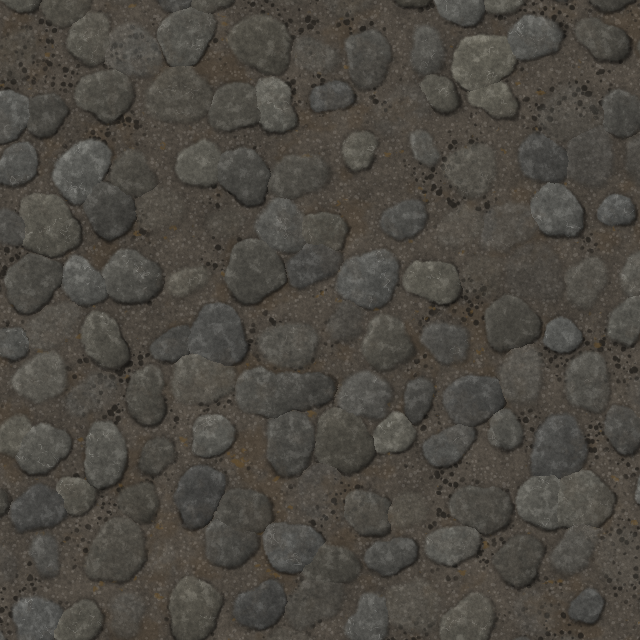
Reproduce this texture procedurally as a WebGL 1 fragment shader.

```glsl
precision highp float;
// Rounded grey cobbles half sunk in dry brown mud, with grit and dark debris.
// Stones are warped ellipses scattered on a staggered grid; layered sines
// give mottling and veins, cellular noise gives the grains.
uniform vec2 u_resolution;

float hash(vec2 p) {
  return fract(sin(dot(p, vec2(127.1, 311.7))) * 43758.5);
}

// Layered, folded sines, roughly -0.7 to 0.7.
float mottle(vec2 p) {
  float sum = 0.0, amp = 0.5;
  for (int i = 0; i < 5; i++) {
    p = mat2(0.8, 0.6, -0.6, 0.8) * p * 1.83 + 1.7;
    sum += amp * sin(p.x + 1.4 * sin(p.y * 0.8)) * sin(p.y + 1.3 * sin(p.x * 0.7));
    amp *= 0.66;
  }
  return sum;
}

// Cellular grains; coverage from 0 to 1 scales their size.
float grains(vec2 p, float coverage) {
  vec2 cell = floor(p);
  float mask = 0.0;
  for (int y = -1; y <= 1; y++) {
    for (int x = -1; x <= 1; x++) {
      vec2 id = cell + vec2(x, y);
      vec2 center = id + vec2(hash(id), hash(id + 7.3));
      float size = 0.55 * coverage * pow(hash(id + 3.9), 2.0);
      float d = length(p - center) - size;
      mask = max(mask, smoothstep(0.15, -0.12, d) * smoothstep(0.02, 0.15, size));
    }
  }
  return mask;
}

// Nearest stone: x = edge distance, y = stone seed, zw = offset from its center.
vec4 nearestStone(vec2 p) {
  vec4 best = vec4(9.0, 0.0, 0.0, 0.0);
  float row = floor(p.y);
  for (int y = -1; y <= 1; y++) {
    float r = row + float(y);
    float shift = 0.5 * mod(r, 2.0);
    for (int x = -1; x <= 1; x++) {
      vec2 id = vec2(floor(p.x - shift) + float(x), r);
      float seed = hash(id + 0.5);
      vec2 jitter = vec2(hash(id + 11.0), hash(id + 23.0)) - 0.5;
      vec2 offset = p - id - vec2(shift, 0.0) - 0.5 - 0.52 * jitter;
      float turn = 6.283 * hash(id + 31.0);
      float c = cos(turn), s = sin(turn);
      vec2 q = mat2(c, -s, s, c) * offset;
      float major = mix(0.28, 0.57, sqrt(hash(id + 43.0)));
      float minor = major * mix(0.62, 0.95, hash(id + 57.0));
      vec2 e = abs(q / vec2(major, minor));
      float angle = atan(q.y, q.x);
      float bulge = 1.0 + 0.08 * sin(2.0 * angle + 40.0 * seed)
                  + 0.07 * sin(3.0 * angle + 70.0 * seed)
                  + 0.03 * sin(5.0 * angle + 90.0 * seed);
      float d = (pow(pow(e.x, 2.3) + pow(e.y, 2.3), 1.0 / 2.3) - bulge) * minor;
      if (d < best.x) best = vec4(d, seed, offset);
    }
  }
  return best;
}

void main() {
  vec2 uv = gl_FragCoord.xy / u_resolution.y;
  float broad = mottle(uv * 7.0 + 2.0);
  float medium = mottle(uv * 42.0);
  float fine = mottle(uv * 190.0 + 5.0);
  vec2 wobble = vec2(medium, mottle(uv * 42.0 + 13.0)) * 0.0035;

  // Mud with fine grit, pale sand and clustered dark debris.
  vec3 mud = vec3(0.297, 0.274, 0.244) * (1.0 + 0.10 * broad + 0.09 * medium + 0.15 * fine);
  mud = mix(mud, vec3(0.30, 0.24, 0.17), 0.3 * smoothstep(0.1, 0.6, mottle(uv * 11.0 + 30.0)));
  mud += 0.07 * grains(uv * 140.0, 0.7);
  float litter = smoothstep(-0.1, 0.55, mottle(uv * 10.0 + 4.0));
  float debris = grains((uv + wobble * 0.6) * 105.0, 0.35 + 0.65 * litter);
  mud = mix(mud, vec3(0.13, 0.12, 0.105), debris * (0.1 + 0.7 * litter));

  // Stone body: own tone, pale blotches, veins and light from the upper left.
  vec4 stone = nearestStone((uv + wobble) * 11.4);
  float d = stone.x, seed = stone.y;
  float tone = fract(seed * 17.3), sunk = fract(seed * 53.7);
  vec3 rock = mix(vec3(0.262, 0.26, 0.25), vec3(0.345, 0.348, 0.338), tone);
  rock = mix(rock, rock * vec3(1.04, 1.0, 0.92), fract(seed * 91.1));
  vec2 surface = uv + seed * 3.0;
  float blotch = mottle(surface * 60.0);
  rock *= 1.0 + 0.12 * blotch + 0.13 * fine + 0.09 * mottle(surface * 24.0);
  rock += 0.045 * smoothstep(0.15, 0.6, blotch);
  float veinField = mottle(surface * 17.0 + 8.0);
  float vein = smoothstep(0.045, 0.0, abs(veinField)) * smoothstep(0.0, 0.35, medium);
  rock += 0.11 * vein * step(0.35, tone);
  float lit = dot(stone.zw, vec2(-0.6, 0.8));
  rock *= 1.0 + 0.22 * lit;
  rock += 0.022 * smoothstep(-0.14, -0.05, d) * smoothstep(-0.2, 0.3, lit);
  rock *= 1.0 - 0.22 * smoothstep(-0.11, 0.0, d) * smoothstep(0.1, -0.35, lit);

  // Deeply sunk stones fade into the mud; proud ones leave a dark seam.
  float softness = mix(0.022, 0.09, sunk * sunk);
  float body = smoothstep(softness, -softness, d);
  float dust = 0.7 * smoothstep(0.55, 1.0, sunk) + 0.25 * smoothstep(0.1, 0.6, broad + medium * 0.6);
  vec3 color = mix(mud, rock, body * (1.0 - clamp(dust, 0.0, 0.8)));
  float seam = smoothstep(0.05, 0.0, abs(d - 0.012)) * smoothstep(0.9, 0.3, sunk);
  color *= 1.0 - seam * (0.1 + 0.32 * smoothstep(0.15, -0.4, lit + 0.3 * medium));
  color *= 1.0 - 0.07 * smoothstep(0.16, 0.0, d) * (1.0 - body);

  // A few ochre leaf scraps.
  float leaf = grains((uv + wobble) * vec2(48.0, 75.0) + 60.0, 0.8);
  float rare = smoothstep(0.42, 0.6, mottle(uv * 31.0 + 70.0));
  color = mix(color, vec3(0.39, 0.30, 0.16), 0.55 * leaf * rare * (1.0 - body));

  gl_FragColor = vec4(color, 1.0);
}
```
